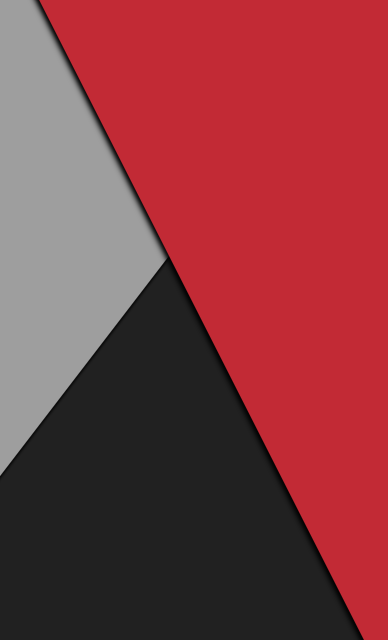
Give the GLSL for this background, as a Shadertoy shader.

```glsl
// Three flat paper sheets: a red one over a grey one over a dark base.
// Each sheet is a half plane given by the signed distance to its edge line,
// and it drops a soft shadow on whatever lies below it.

#define RED_SHEET      vec3(0.762, 0.165, 0.208)
#define GREY_SHEET     vec3(0.620)
#define DARK_BASE      vec3(0.130)
#define RED_SHADOW     0.0075  // shadow reach, in canvas heights
#define GREY_SHADOW    0.0035
#define RED_STRENGTH   0.92    // shadow opacity at the edge
#define GREY_STRENGTH  0.75

// Edge end points, as fractions of the canvas
#define RED_TOP        vec2(0.101, 1.0)
#define RED_BOTTOM     vec2(0.938, 0.0)
#define GREY_LEFT      vec2(0.0, 0.256)
#define GREY_RIGHT     vec2(0.4355, 0.600)

// Signed distance to the line a-b, positive on its left side
float edgeDistance(vec2 p, vec2 a, vec2 b) {
    vec2 along = normalize(b - a);
    return dot(p - a, vec2(-along.y, along.x));
}

// Shade the layer below, then lay the sheet over it with a smooth edge
vec3 laySheet(vec3 below, vec3 sheet, float dist, float reach, float strength) {
    float fade = max(-dist, 0.0) / reach;
    below *= 1.0 - strength * exp(-fade * fade);
    float pixel = 1.0 / iResolution.y;
    return mix(below, sheet, smoothstep(-0.7 * pixel, 0.7 * pixel, dist));
}

void mainImage(out vec4 fragColor, in vec2 fragCoord) {
    // Canvas heights as units, so distances are the same in x and y
    vec2 p = fragCoord / iResolution.y;
    vec2 canvas = vec2(iResolution.x / iResolution.y, 1.0);

    float grey = edgeDistance(p, GREY_LEFT * canvas, GREY_RIGHT * canvas);
    float red = edgeDistance(p, RED_TOP * canvas, RED_BOTTOM * canvas);

    // Stack from the bottom up
    vec3 color = DARK_BASE;
    color = laySheet(color, GREY_SHEET, grey, GREY_SHADOW, GREY_STRENGTH);
    color = laySheet(color, RED_SHEET, red, RED_SHADOW, RED_STRENGTH);

    fragColor = vec4(color, 1.0);
}
```
